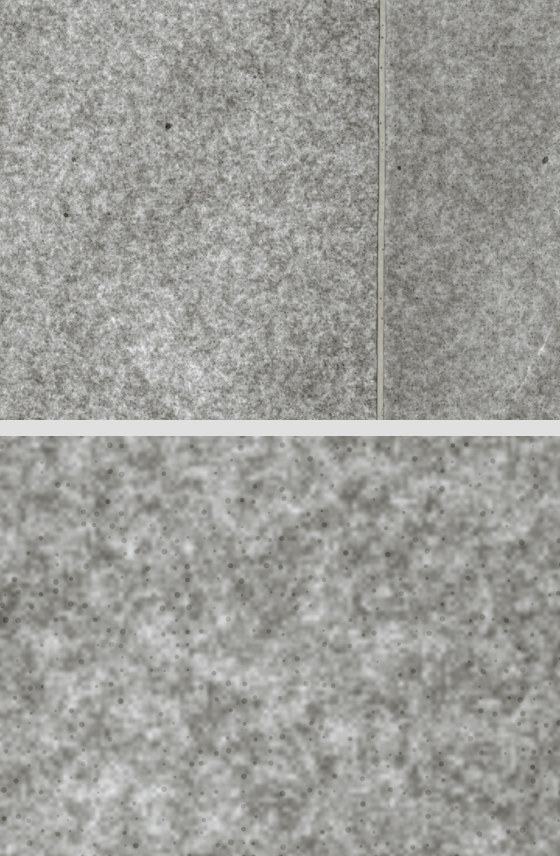
Top, the full canvas; bottom, a detail of the centre.
Reproduce this texture procedurally as a Shadertoy shader.

```glsl
// Two slabs of grey stone-look tile with a pale upright grout joint between them.
// Layered value noise gives the mottled grain, hashed cells the dark pits, and
// bowed, noise-warped strokes the chalky veins; broad masks shade each slab.

const vec3 DARK_STONE = vec3(0.47, 0.465, 0.44);
const vec3 PALE_STONE = vec3(0.75, 0.755, 0.75);
const vec3 GROUT = vec3(0.70, 0.69, 0.65);
const float DARK_LEVEL = 0.465;
const float PALE_LEVEL = 0.753;

float hash(vec2 p) {
    vec3 q = fract(p.xyx * vec3(0.1031, 0.1030, 0.0973));
    q += dot(q, q.yzx + 33.33);
    return fract((q.x + q.y) * q.z);
}

// Value noise centred on zero
float noise(vec2 p) {
    vec2 cell = floor(p), f = fract(p);
    f = f * f * (3.0 - 2.0 * f);
    float low = mix(hash(cell), hash(cell + vec2(1, 0)), f.x);
    float high = mix(hash(cell + vec2(0, 1)), hash(cell + vec2(1, 1)), f.x);
    return mix(low, high, f.y) - 0.5;
}

float fbm(vec2 p) {
    float sum = 0.0, weight = 0.6;
    for (int i = 0; i < 4; i++) {
        sum += weight * noise(p);
        p = mat2(1.6, 1.2, -1.2, 1.6) * p + 17.3;
        weight *= 0.55;
    }
    return sum;
}

mat2 rotation(float angle) {
    float c = cos(angle), s = sin(angle);
    return mat2(c, s, -s, c);
}

// Round dark pits, at most one per cell
float pits(vec2 p, float scale, float share, float radius, float blur) {
    vec2 cell = floor(p * scale);
    vec2 centre = 0.3 + 0.4 * vec2(hash(cell + 7.1), hash(cell + 3.7));
    float size = radius * (0.5 + hash(cell + 11.9));
    float d = length(fract(p * scale) - centre) / scale;
    return step(hash(cell + 29.0), share) * (1.0 - smoothstep(size - blur, size + blur, d));
}

// Signed distance from a bowed stroke (x) and position along it (y)
vec2 strokeSpace(vec2 p, vec2 a, vec2 b, float bow) {
    vec2 axis = b - a;
    float t = dot(p - a, axis) / dot(axis, axis);
    float side = dot(p - a, normalize(vec2(-axis.y, axis.x)));
    return vec2(side - bow * 4.0 * t * (1.0 - t), t);
}

// Broken chalky line with a thin shadow on one side
float vein(vec2 p, vec2 a, vec2 b, float bow, float width, float shadow) {
    vec2 s = strokeSpace(p, a, b, bow);
    float ends = smoothstep(-0.03, 0.05, s.y) * (1.0 - smoothstep(0.9, 1.05, s.y));
    float broken = smoothstep(-0.35, 0.2, noise(p * 42.0));
    float line = exp(-pow(s.x / width, 2.0));
    float shade = exp(-pow((s.x + 1.8 * width) / width, 2.0));
    return ends * broken * (line - shadow * shade);
}

// Broad light and dark fields of the left slab
float leftShade(vec2 p) {
    float level = mix(0.645, 0.575, smoothstep(0.5, 0.92, p.x));
    vec2 drift = rotation(0.95) * p;
    level += 0.12 * fbm(drift * vec2(5.0, 2.2) + 4.0);
    vec2 band = strokeSpace(p, vec2(0.24, 0.32), vec2(0.43, -0.02), -0.02);
    level += 0.05 * smoothstep(0.0, 0.02, band.x) * (1.0 - smoothstep(0.1, 0.18, band.x))
        * (1.0 - smoothstep(0.12, 0.34, p.y));
    level -= 0.05 * smoothstep(-0.1, 0.0, band.x) * (1.0 - smoothstep(0.0, 0.02, band.x))
        * (1.0 - smoothstep(0.05, 0.2, p.y));
    return level;
}

// Right slab: dull field, pale slanted wedge, dull lower corner
float rightShade(vec2 p) {
    float level = 0.548 + 0.03 * smoothstep(0.55, 1.0, p.y);
    vec2 wedge = strokeSpace(p, vec2(1.04, 0.0), vec2(1.36, 0.73), 0.03);
    float softness = mix(0.09, 0.012, smoothstep(0.1, 0.6, p.y));
    level += 0.06 * smoothstep(-softness, softness, -wedge.x);
    vec2 corner = strokeSpace(p, vec2(1.2, 0.02), vec2(1.34, 0.3), -0.012);
    level -= 0.06 * smoothstep(0.0, 0.02, -corner.x) * (1.0 - smoothstep(0.2, 0.32, p.y));
    return level + 0.07 * fbm(rotation(-0.35) * p * vec2(9.0, 2.5));
}

float veins(vec2 p) {
    float sum = 0.13 * vein(p, vec2(0.24, 0.30), vec2(0.41, 0.02), -0.012, 0.0045, 0.3);
    sum += 0.11 * vein(p, vec2(0.39, 0.25), vec2(0.61, 0.0), 0.012, 0.0035, -0.3);
    sum -= 0.07 * vein(p, vec2(0.39, 0.242), vec2(0.61, -0.008), 0.012, 0.002, 0.0);
    sum += 0.13 * vein(p, vec2(1.335, 0.29), vec2(1.20, 0.02), 0.012, 0.004, 0.2);
    sum += 0.06 * vein(p, vec2(1.065, 1.0), vec2(0.92, 0.33), 0.02, 0.004, 0.0);
    sum += 0.06 * vein(p, vec2(0.64, 0.93), vec2(0.78, 0.71), 0.01, 0.003, 0.4);
    return sum + 0.06 * vein(p, vec2(0.13, 0.51), vec2(0.24, 0.30), 0.008, 0.004, 0.6);
}

void mainImage(out vec4 fragColor, in vec2 fragCoord) {
    vec2 p = fragCoord / iResolution.y;
    float blur = 0.8 / iResolution.y;
    float joint = p.x - 0.9045 - 0.0065 * p.y - 0.002 * noise(vec2(p.y * 22.0, 2.0));
    float onRight = smoothstep(-blur, blur, joint);

    // Stone: slab shade, mottled grain, veins and pits
    vec2 warped = p + 0.010 * vec2(noise(p * 38.0), noise(p * 38.0 + 50.0));
    float level = mix(leftShade(warped), rightShade(warped), onRight);
    float grain = 0.10 * noise(p * 42.0) + 0.19 * noise(warped * 88.0)
        + 0.17 * noise(rotation(0.6) * p * 165.0) + 0.15 * noise(p * 270.0);
    level += grain * mix(1.0, 0.75, onRight) + veins(warped);
    level -= 0.13 * pits(p, 95.0, 0.32, 0.0016, blur);
    level -= 0.28 * pits(warped, 9.0, 0.07, 0.0045, blur);
    level += 0.07 * exp(-pow((joint - 0.013) / 0.006, 2.0));
    vec3 color = mix(DARK_STONE, PALE_STONE, (level - DARK_LEVEL) / (PALE_LEVEL - DARK_LEVEL));

    // Grout strip with a dark left lip and a faint right one
    float strip = 1.0 - smoothstep(0.0075 - blur, 0.0075 + blur, abs(joint));
    vec3 grout = GROUT + 0.06 * noise(p * 120.0) + 0.05 * noise(p * vec2(60.0, 14.0));
    grout -= 0.25 * pits(p, 60.0, 0.15, 0.002, blur);
    color = mix(color, grout, strip);
    color -= 0.22 * exp(-pow((joint + 0.0075) / 0.0022, 2.0));
    color -= 0.08 * exp(-pow((joint - 0.0075) / 0.002, 2.0));
    fragColor = vec4(clamp(color, 0.0, 1.0), 1.0);
}
```
